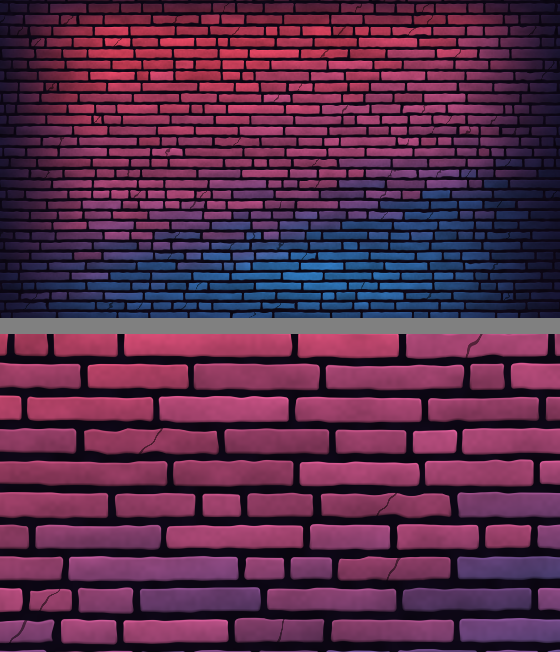
Top: the whole. Bottom: its middle third, enlarged.
This texture is drawn by a Shadertoy shader. Its source:

```glsl
// Worn brick wall with dark joints, lit red from above and blue from below.

const float SLOTS = 13.0;          // brick slots across
const float ROWS_TOP = 27.3;       // rows per height at the top edge
const float ROWS_GAIN = 2.6;       // courses get thinner downwards
const float ROW_SHIFT = -0.2;
const float HALF_JOINT = 0.0034;   // lengths are fractions of canvas height
const float CORNER = 0.0035;
const float JOINT_JITTER = 0.46;   // in slots
const float SPLIT_CHANCE = 0.27;
const float WORN_CHANCE = 0.17;
const float EDGE_WOBBLE = 0.0022;
const float WORN_WOBBLE = 0.0065;
const float BEVEL = 0.0032;
const float CRACK_WIDTH = 0.0009;

const vec3 MORTAR = vec3(0.045, 0.025, 0.075);
const vec3 SHADOW = vec3(0.085, 0.075, 0.185);
const vec3 RED = vec3(0.83, 0.25, 0.35);
const vec3 MAGENTA = vec3(0.67, 0.28, 0.46);
const vec3 VIOLET = vec3(0.43, 0.26, 0.48);
const vec3 BLUE = vec3(0.17, 0.28, 0.49);
const vec3 GLOW = vec3(0.18, 0.49, 0.76);
const vec2 GLOW_CENTER = vec2(0.57, 0.12);

float hash(vec2 p) {
    vec3 q = fract(vec3(p.xyx) * 0.1031);
    q += dot(q, q.yzx + 33.33);
    return fract((q.x + q.y) * q.z);
}

float noise(vec2 p) {
    vec2 i = floor(p), f = fract(p);
    f = f * f * (3.0 - 2.0 * f);
    return mix(mix(hash(i), hash(i + vec2(1, 0)), f.x),
               mix(hash(i + vec2(0, 1)), hash(i + vec2(1, 1)), f.x), f.y);
}

float jointAt(float i, float row) {
    return i + 0.5 * mod(row, 2.0) + JOINT_JITTER * (hash(vec2(i, row) + 40.0) - 0.5);
}

// Left and right end of the brick that holds x, in slots
vec2 brickSpan(float x, float row) {
    float i = floor(x - 0.5 * mod(row, 2.0));
    if (x < jointAt(i, row)) i -= 1.0;
    else if (x > jointAt(i + 1.0, row)) i += 1.0;
    vec2 span = vec2(jointAt(i, row), jointAt(i + 1.0, row));
    vec2 seed = vec2(i, row) + 90.0;
    if (hash(seed) < SPLIT_CHANCE) {
        float cut = mix(span.x, span.y, mix(0.34, 0.66, hash(seed + 7.3)));
        if (x < cut) span.y = cut;
        else span.x = cut;
    }
    return span;
}

// Colour of the light falling on the wall
vec3 wallLight(vec2 uv, float jitter) {
    float heat = uv.y - 0.35 * (uv.x - 0.3) + 0.17 * jitter;
    vec3 c = mix(BLUE, VIOLET, smoothstep(0.12, 0.27, heat));
    c = mix(c, MAGENTA, smoothstep(0.23, 0.42, heat));
    c = mix(c, RED, smoothstep(0.48, 0.88, heat));
    vec2 g = (uv - GLOW_CENTER) / vec2(0.25, 0.13);
    return mix(c, GLOW, 0.85 * exp(-dot(g, g)) * (1.0 - smoothstep(0.2, 0.36, heat)));
}

float vignette(vec2 uv) {
    float sides = smoothstep(-0.03, 0.21, uv.x) * (1.0 - smoothstep(0.76, 1.03, uv.x));
    float ends = (1.0 - 0.8 * smoothstep(0.88, 1.03, uv.y)) * smoothstep(-0.18, 0.09, uv.y);
    return sides * ends;
}

void mainImage(out vec4 fragColor, in vec2 fragCoord) {
    vec2 uv = fragCoord / iResolution.xy;
    vec2 p = fragCoord / iResolution.y;
    float pixel = 1.0 / iResolution.y;
    float slotWidth = iResolution.x / iResolution.y / SLOTS;

    // Courses, slightly wavy
    float t = 1.0 - uv.y + 0.003 * (noise(p * vec2(7.0, 3.0)) - 0.5);
    float course = t * (ROWS_TOP + ROWS_GAIN * t) + ROW_SHIFT;
    float row = floor(course);
    float rowHeight = 1.0 / (ROWS_TOP + 2.0 * ROWS_GAIN * t);

    // Brick and its own random values
    float x = uv.x * SLOTS;
    vec2 span = brickSpan(x, row);
    vec2 id = vec2(floor(span.x * 16.0), row);
    float tone = hash(id + 11.0);
    float worn = step(hash(id + 23.0), WORN_CHANCE);
    vec2 local = vec2((x - 0.5 * (span.x + span.y)) * slotWidth,
                      (0.5 - fract(course)) * rowHeight);
    vec2 halfSize = 0.5 * vec2((span.y - span.x) * slotWidth, rowHeight) - HALF_JOINT;
    halfSize.y -= 0.0016 * hash(id + 31.0);

    // Rounded outline with uneven, chipped edges
    vec2 q = abs(local) - halfSize + CORNER;
    float d = length(max(q, 0.0)) + min(max(q.x, q.y), 0.0) - CORNER;
    d += EDGE_WOBBLE * (noise(p * 75.0 + id) - 0.5);
    d += worn * WORN_WOBBLE * max(noise(p * 48.0 + id) - 0.42, 0.0);
    float cover = 1.0 - smoothstep(-0.7 * pixel, 0.7 * pixel, d);

    // Face: soft shading, lit upper edge, dark lower edge, stains
    float rise = local.y / halfSize.y;
    float rim = smoothstep(-BEVEL, 0.0, d);
    float shade = 0.9 + 0.26 * (tone - 0.5) + 0.07 * rise;
    shade += rim * (0.26 * smoothstep(0.2, 0.9, rise) - 0.3 * smoothstep(0.1, 0.9, -rise));
    shade += 0.16 * (noise(p * vec2(28.0, 60.0)) - 0.5) + 0.06 * (noise(p * 190.0) - 0.5);

    // Slanted crack through worn bricks
    float bend = local.x - 0.7 * local.y - 0.014 * (noise(p * 90.0) - 0.5);
    float crack = worn * (1.0 - smoothstep(CRACK_WIDTH, CRACK_WIDTH + pixel, abs(bend)));
    shade *= 1.0 - 0.5 * crack;

    vec3 face = mix(SHADOW, wallLight(uv, hash(id + 57.0) - 0.5), vignette(uv)) * shade;
    vec3 joint = MORTAR * (0.75 + 0.5 * noise(p * 60.0));
    fragColor = vec4(mix(joint, face, cover), 1.0);
}
```
